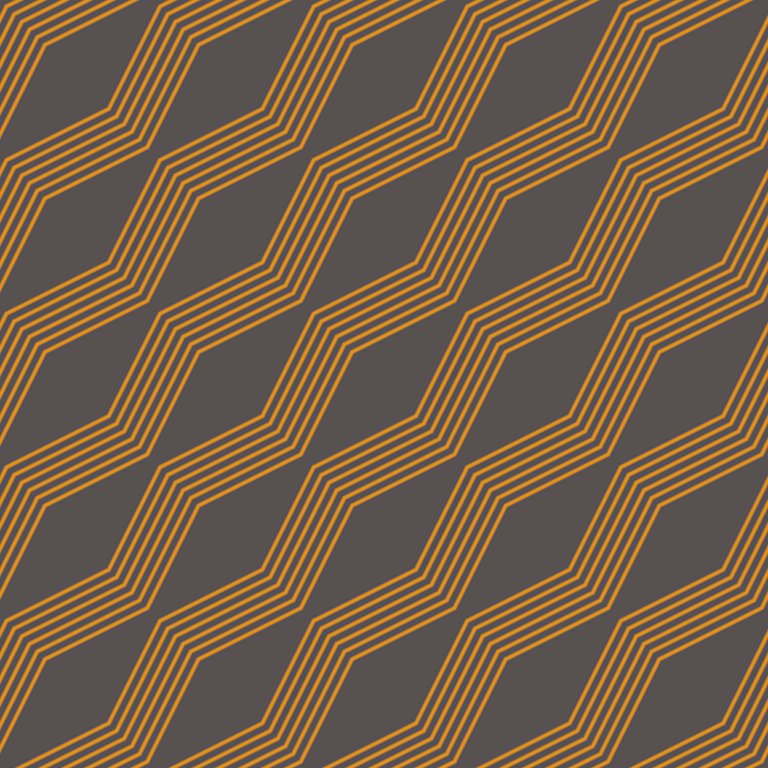
Give the GLSL for this pattern, as a three.js fragment shader.

```glsl
varying vec2 vUv;

// Distance, in cells, to the nearest stroke of the six-line zigzag bands
float strokeDistance(vec2 cell) {
  float across = cell.x - cell.y - 0.084;
  float along = cell.x + cell.y;

  // Neighbouring bands are half a zigzag out of step, leaving diamond gaps
  float band = floor(across + 1.0 / 12.0);
  float zigzag = abs(mod(along - band + 1.0, 2.0) - 1.0) / 3.0;
  float offset = across - band - zigzag;

  // Snap to the closest of the six strokes, then undo the slope
  float stroke = clamp(floor(offset * 10.0 + 0.5), 0.0, 5.0);
  return abs(offset - stroke / 10.0) * 3.0 / sqrt(20.0);
}

void main() {
  float dist = strokeDistance(vUv * 5.0);

  // Warm grey ground with a slightly cooler rim beside each stroke
  vec3 ground = vec3(0.34, 0.32, 0.31);
  vec3 rim = vec3(0.32, 0.31, 0.355);
  vec3 color = mix(rim, ground, smoothstep(0.027, 0.032, dist));

  // Orange strokes with soft edges
  vec3 orange = vec3(0.90, 0.57, 0.10);
  color = mix(orange, color, smoothstep(0.0035, 0.0215, dist));

  gl_FragColor = vec4(color, 1.0);
}
```
